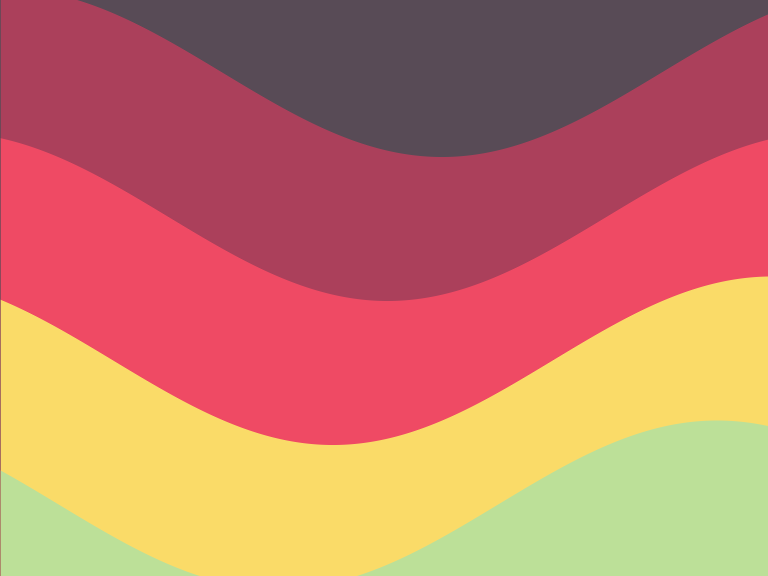
A WebGL 1 fragment shader for this background:

```glsl
precision highp float;
// Four stacked flat-coloured sine waves on a dark plum background.

uniform vec2 u_resolution;

const vec3 PLUM   = vec3(0.345, 0.294, 0.337);
const vec3 MAROON = vec3(0.671, 0.251, 0.357);
const vec3 CORAL  = vec3(0.937, 0.290, 0.392);
const vec3 YELLOW = vec3(0.980, 0.859, 0.408);
const vec3 GREEN  = vec3(0.737, 0.878, 0.596);

const float AMPLITUDE = 0.1463;
const float FREQUENCY = 5.5;                   // radians across the canvas
const vec2 FIRST_TROUGH = vec2(0.5755, 0.8737); // trough x, midline y
const vec2 LAYER_STEP = vec2(-0.071, -0.25);    // offset between waves
const float SIDE_FADE = 0.002;                  // soft left end of each wave

// Height of a wave whose trough and midline lie at the given anchor.
float waveHeight(float x, vec2 anchor) {
  return anchor.y - AMPLITUDE * cos(FREQUENCY * (x - anchor.x));
}

// Antialiased coverage of the area under a wave.
float waveCoverage(vec2 uv, vec2 anchor, float pixel) {
  float depth = waveHeight(uv.x, anchor) - uv.y;
  return clamp(depth / pixel + 0.5, 0.0, 1.0) * smoothstep(0.0, SIDE_FADE, uv.x);
}

vec3 layerColor(int layer) {
  if (layer == 0) return MAROON;
  if (layer == 1) return CORAL;
  if (layer == 2) return YELLOW;
  return GREEN;
}

void main() {
  vec2 uv = gl_FragCoord.xy / u_resolution;
  float pixel = 1.0 / u_resolution.y;

  // Paint from the back wave to the front wave.
  vec3 color = PLUM;
  for (int i = 0; i < 4; i++) {
    vec2 anchor = FIRST_TROUGH + float(i) * LAYER_STEP;
    color = mix(color, layerColor(i), waveCoverage(uv, anchor, pixel));
  }
  gl_FragColor = vec4(color, 1.0);
}
```
